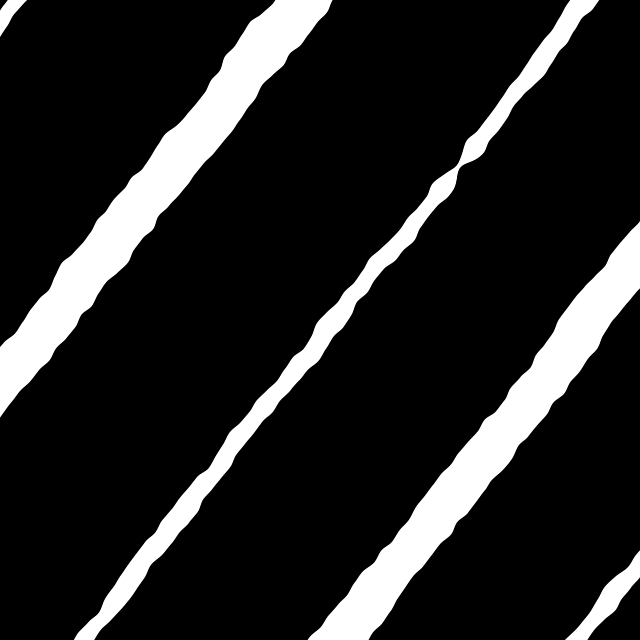
Give the GLSL for this pattern, as a Shadertoy shader.

```glsl
// Slanted white stripes on black, alternately thin and thick, with ragged edges.
// The canvas is turned into across/along axes, the nearest stripe is found by
// rounding, and each of its two edges is displaced by its own 1D noise.

float hash(vec2 p) {
    return fract(sin(dot(p, vec2(127.1, 311.7))) * 43758.5453);
}

// Smooth 1D noise in -1..1, with an independent track for each seed
float noise(float x, float seed) {
    float cell = floor(x), f = fract(x);
    f = f * f * (3.0 - 2.0 * f);
    return 2.0 * mix(hash(vec2(cell, seed)), hash(vec2(cell + 1.0, seed)), f) - 1.0;
}

// Coarse bumps plus fine chipping along one edge
float roughness(float along, float seed) {
    return 0.0045 * noise(along * 17.0, seed)
         + 0.0028 * noise(along * 46.0, seed + 0.37);
}

void mainImage(out vec4 fragColor, in vec2 fragCoord) {
    vec2 uv = fragCoord / iResolution.y;

    // Axes across and along the stripes
    float across = dot(uv, vec2(0.786, -0.619));
    float along = dot(uv, vec2(0.619, 0.786));

    // Nearest stripe, with slightly uneven spacing
    float index = round((across - 0.08) / 0.325);
    float center = 0.0795 + 0.325 * index + 0.024 * cos(1.4 * index - 0.28);
    center += 0.003 * noise(along * 5.0, index + 20.5);

    // Odd stripes are thick, even ones thin
    float thick = mod(index, 2.0);
    float halfWidth = mix(0.0150, 0.0355, thick) - 0.0012 * index * thick;

    // The middle stripe nearly breaks at one worn spot
    float pinch = index == 0.0 ? exp(-pow((along - 1.025) / 0.022, 2.0)) : 0.0;
    halfWidth = mix(halfWidth, 0.003, pinch);
    float wear = 1.0 - 0.85 * pinch;

    // Signed distance to whichever ragged edge is closer
    float left = center - halfWidth + wear * roughness(along, index * 2.0 + 7.1);
    float right = center + halfWidth + wear * roughness(along, index * 2.0 + 8.1);
    float dist = max(left - across, across - right);

    float aa = 0.6 / iResolution.y;
    fragColor = vec4(vec3(1.0 - smoothstep(-aa, aa, dist)), 1.0);
}
```
